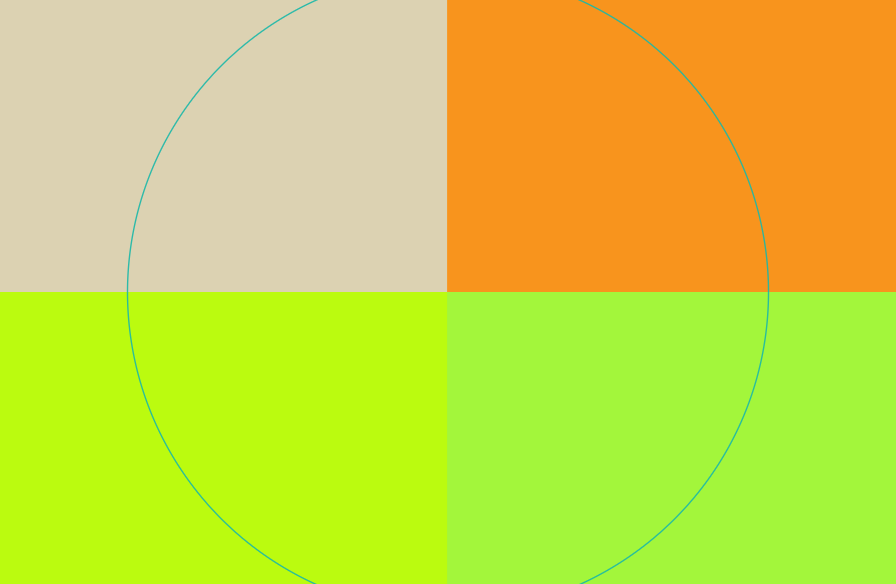
Give the GLSL for this background, as a Shadertoy shader.

```glsl
// Four flat colour quadrants crossed by a thin teal circle cropped at top and bottom.
#define SPLIT vec2(0.499, 0.5)
#define CIRCLE_CENTER vec2(0.5, 0.4995)
#define CIRCLE_RADIUS 0.5488
#define LINE_WIDTH 0.0024
#define LINE_OPACITY 0.9
#define BEIGE vec3(0.863, 0.824, 0.698)
#define ORANGE vec3(0.972, 0.582, 0.112)
#define LIME vec3(0.732, 0.984, 0.060)
#define GREEN vec3(0.638, 0.964, 0.230)
#define TEAL vec3(0.10, 0.72, 0.66)

// Coverage of the positive side of an edge, one pixel soft
float edgeCoverage(float signedDistance, float pixel) {
    return clamp(signedDistance / pixel + 0.5, 0.0, 1.0);
}

// Coverage of a stroke, keeping its weight when thinner than a pixel
float strokeCoverage(float signedDistance, float width, float pixel) {
    float halfWidth = 0.5 * width;
    return edgeCoverage(signedDistance + halfWidth, pixel)
         - edgeCoverage(signedDistance - halfWidth, pixel);
}

void mainImage(out vec4 fragColor, in vec2 fragCoord) {
    // Canvas height is one unit
    float pixel = 1.0 / iResolution.y;
    vec2 canvas = vec2(iResolution.x * pixel, 1.0);
    vec2 position = fragCoord * pixel;

    // Quadrants
    vec2 fromSplit = position - SPLIT * canvas;
    float right = edgeCoverage(fromSplit.x, pixel);
    float upper = edgeCoverage(fromSplit.y, pixel);
    vec3 color = mix(mix(LIME, GREEN, right), mix(BEIGE, ORANGE, right), upper);

    // Circle outline
    float circleDistance = length(position - CIRCLE_CENTER * canvas) - CIRCLE_RADIUS;
    float outline = strokeCoverage(circleDistance, LINE_WIDTH, pixel);
    color = mix(color, TEAL, outline * LINE_OPACITY);

    fragColor = vec4(color, 1.0);
}
```
